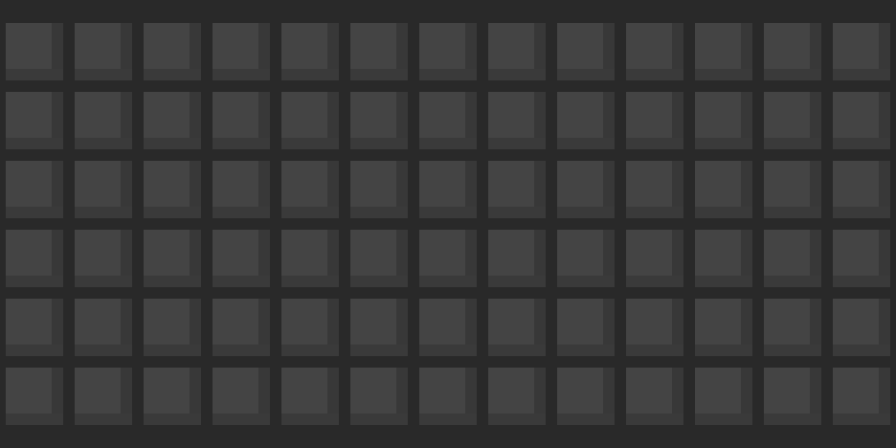
Give the GLSL for this pattern, as a Shadertoy shader.

```glsl
// Antialiased coverage of the box from lo to hi
float boxCoverage(vec2 p, vec2 lo, vec2 hi, float pixel) {
    vec2 inside = clamp((p - lo) / pixel + 0.5, 0.0, 1.0)
                * clamp((hi - p) / pixel + 0.5, 0.0, 1.0);
    return inside.x * inside.y;
}

void mainImage(out vec4 fragColor, in vec2 fragCoord) {
    // Thirteen columns, six centred rows; each cell spans twelve units
    float cellsPerPixel = 13.0 / iResolution.x;
    vec2 grid = (fragCoord - 0.5 * iResolution.xy) * cellsPerPixel;
    vec2 p = fract(grid + vec2(0.5, 0.0)) * 12.0;
    float pixel = 12.0 * cellsPerPixel;
    float inRows = step(abs(grid.y), 3.0);

    // Raised tile: shaded right side, lower lip, lighter top face
    float tile = boxCoverage(p, vec2(1.0), vec2(11.0), pixel) * inRows;
    float lip = boxCoverage(p, vec2(0.0), vec2(12.0, 3.0), pixel);
    float face = boxCoverage(p, vec2(0.0, 3.0), vec2(9.0, 12.0), pixel);

    vec3 tileColor = mix(vec3(0.22), vec3(0.227), lip);
    tileColor = mix(tileColor, vec3(0.265), face);
    fragColor = vec4(mix(vec3(0.16), tileColor, tile), 1.0);
}
```
